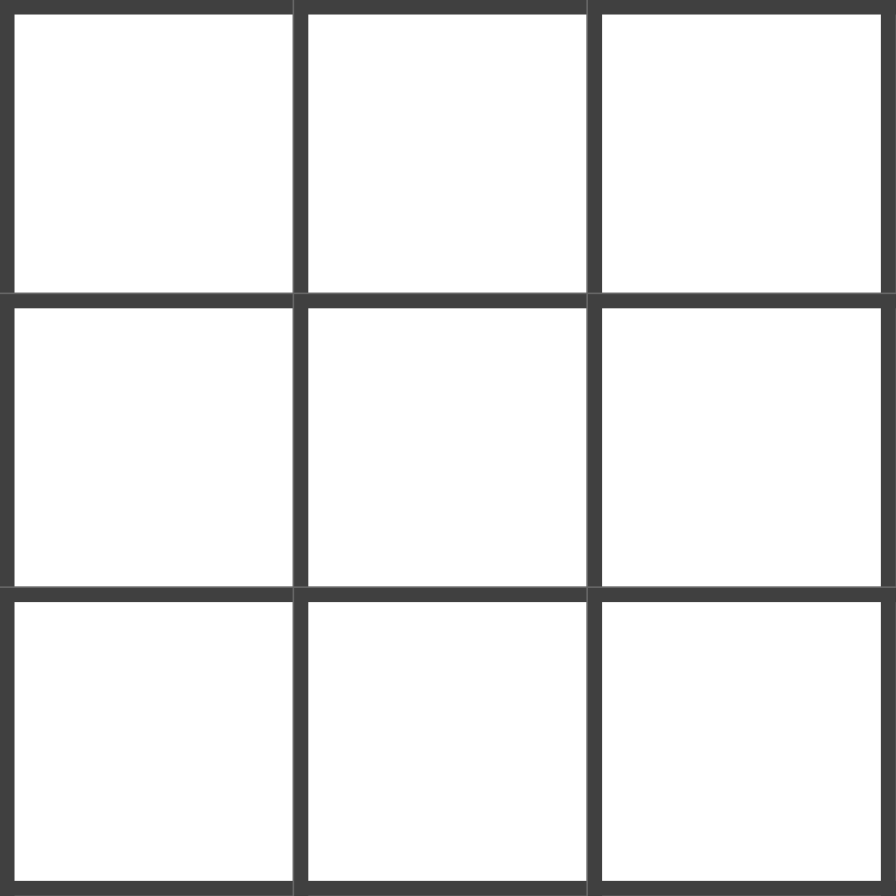
Reproduce this pattern procedurally as a Shadertoy shader.

```glsl
#define REPEATS 3.0
#define PITCH 0.3279
#define BAR_CENTER 0.0078
#define BAR_WIDTH 0.0168
#define SEAM_CENTER -0.0005
#define SEAM_WIDTH 0.0018
#define PAPER_COLOR vec3(1.0)
#define BAR_COLOR vec3(0.25)
#define SEAM_COLOR vec3(0.40)

// Signed offset from the nearest repeated line, per axis
vec2 lineOffset(vec2 p, float center) {
    vec2 q = p - center;
    return q - PITCH * round(q / PITCH);
}

// Exact share of a pixel covered by a band, also for bands under a pixel wide
vec2 bandCoverage(vec2 offset, float width, vec2 pixel) {
    vec2 halfBand = vec2(0.5 * width);
    vec2 high = min(offset + 0.5 * pixel, halfBand);
    vec2 low = max(offset - 0.5 * pixel, -halfBand);
    return max(high - low, 0.0) / pixel;
}

// Either axis covers the point
float unite(vec2 coverage) {
    return 1.0 - (1.0 - coverage.x) * (1.0 - coverage.y);
}

void mainImage(out vec4 fragColor, in vec2 fragCoord) {
    // Tiles are laid from the upper left corner
    vec2 pixel = 1.0 / iResolution.xy;
    vec2 p = fragCoord * pixel;
    p.y = 1.0 - p.y;

    // Dark grid bars
    vec2 bars = bandCoverage(lineOffset(p, BAR_CENTER), BAR_WIDTH, pixel);
    vec3 color = mix(PAPER_COLOR, BAR_COLOR, unite(bars));

    // Faint seams between neighbouring tiles, none on the outer frame
    vec2 seams = bandCoverage(lineOffset(p, SEAM_CENTER), SEAM_WIDTH, pixel);
    vec2 index = round((p - SEAM_CENTER) / PITCH);
    seams *= step(0.5, index) * step(index, vec2(REPEATS - 0.5));
    color = mix(color, SEAM_COLOR, unite(seams));

    fragColor = vec4(color, 1.0);
}
```
